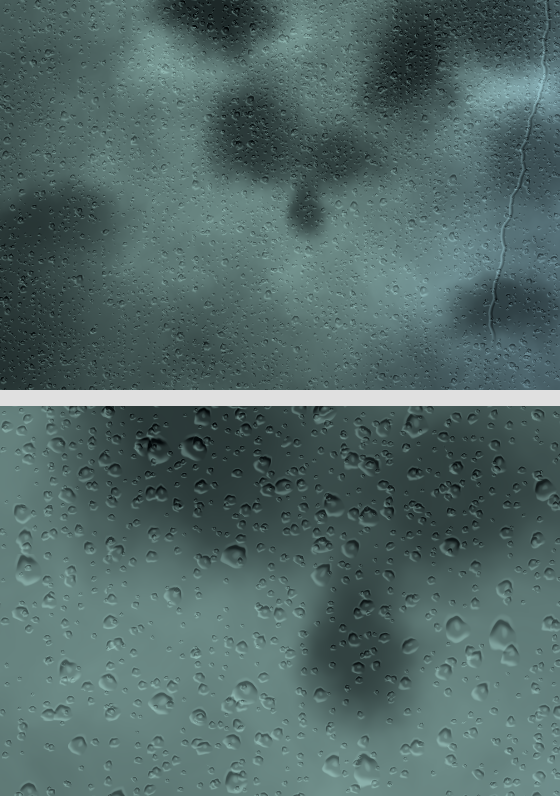
Top: the whole. Bottom: its middle third, enlarged.
This texture is drawn by a Shadertoy shader. Its source:

```glsl
// Rain drops on a window pane in front of dark teal storm clouds.
#define SHADOW_COLOR vec3(0.075, 0.110, 0.112)
#define LIGHT_COLOR vec3(0.495, 0.630, 0.610)
#define BLUE_TINT vec3(0.97, 0.99, 1.09)
#define CLOUD_SCALE 3.2
#define CLOUD_WARP 0.075
#define SKY_TONE 0.72
#define DROP_CONTRAST 0.36
#define DROP_DENSITY 0.52
#define TRAIL_WIDTH 0.0017

vec3 hash3(vec2 p) {
    vec3 q = fract(vec3(p.xyx) * vec3(0.1031, 0.1030, 0.0973));
    q += dot(q, q.yxz + 33.33);
    return fract((q.xxy + q.yzz) * q.zyx);
}

float gradientNoise(vec2 p) {
    vec2 i = floor(p), f = p - i;
    vec2 u = f * f * f * (f * (f * 6.0 - 15.0) + 10.0);
    vec4 corner;
    for (int k = 0; k < 4; k++) {
        vec2 o = vec2(k & 1, k >> 1);
        float angle = 6.2832 * hash3(i + o + 50.0).x;
        corner[k] = dot(vec2(cos(angle), sin(angle)), f - o);
    }
    return mix(mix(corner.x, corner.y, u.x), mix(corner.z, corner.w, u.x), u.y);
}

float fbm(vec2 p) {
    float sum = 0.0, amp = 0.75;
    for (int i = 0; i < 5; i++) {
        sum += amp * gradientNoise(p);
        p = mat2(1.6, 1.2, -1.2, 1.6) * p + 7.3;
        amp *= 0.5;
    }
    return sum;
}

// Soft-edged elliptical cloud mass, 1 in its core
float mass(vec2 p, vec2 center, vec2 radius) {
    return smoothstep(1.45, 0.25, length((p - center) / radius));
}

// Brightness of the clouds from 0 to 1
float cloudTone(vec2 p) {
    vec2 warp = vec2(fbm(p * 5.0), fbm(p * 5.0 + 19.0));
    vec2 w = p + CLOUD_WARP * warp;
    float tone = SKY_TONE + 0.24 * fbm(w * CLOUD_SCALE) + 0.10 * fbm(w * 9.0);

    // Pale openings
    tone += 0.20 * mass(w, vec2(0.46, 0.84), vec2(0.15, 0.11));
    tone += 0.22 * mass(w, vec2(0.74, 0.91), vec2(0.10, 0.09));
    tone += 0.24 * mass(w, vec2(1.33, 0.77), vec2(0.15, 0.07));
    tone += 0.10 * mass(w, vec2(0.95, 0.33), vec2(0.30, 0.12));

    // Dark masses
    tone *= 1.0 - 0.88 * mass(w, vec2(0.55, 0.97), vec2(0.16, 0.12));
    tone *= 1.0 - 0.78 * mass(w, vec2(1.05, 0.84), vec2(0.12, 0.17));
    tone *= 1.0 - 0.70 * mass(w, vec2(0.65, 0.65), vec2(0.13, 0.13));
    tone *= 1.0 - 0.66 * mass(w, vec2(0.87, 0.60), vec2(0.14, 0.09));
    tone *= 1.0 - 0.60 * mass(w, vec2(0.80, 0.47), vec2(0.06, 0.07));
    tone *= 1.0 - 0.66 * mass(w, vec2(1.24, 0.96), vec2(0.24, 0.15));
    tone *= 1.0 - 0.60 * mass(w, vec2(1.30, 0.20), vec2(0.14, 0.09));
    tone *= 1.0 - 0.42 * mass(w, vec2(1.38, 0.57), vec2(0.13, 0.13));
    tone *= 1.0 - 0.45 * mass(w, vec2(0.12, 0.43), vec2(0.19, 0.09));
    tone *= 1.0 - 0.55 * mass(w, vec2(0.00, 0.20), vec2(0.28, 0.30));
    tone *= 1.0 - 0.35 * mass(w, vec2(0.45, 0.12), vec2(0.24, 0.15));

    // Dimmer left and bottom edges
    return tone * mix(0.62, 1.0, smoothstep(-0.05, 0.45, p.x))
                * mix(0.68, 1.0, smoothstep(-0.05, 0.30, p.y));
}

// Signed light of one jittered grid of drops: dark cap, bright rim
float dropLayer(vec2 p, float cell, float density, float seed, float pixel) {
    vec2 g = p / cell;
    g.y += hash3(vec2(floor(g.x), seed)).x;
    vec2 id = floor(g);
    vec3 place = hash3(id + seed), shape = hash3(id + seed + 71.0);
    if (place.z > density) return 0.0;

    float radius = mix(0.13, 0.30, shape.x * shape.x);
    vec2 q = (g - id - 0.5 - 0.34 * (place.xy - 0.5)) / radius;
    float angle = 1.3 * (shape.y - 0.5);
    q = mat2(cos(angle), -sin(angle), sin(angle), cos(angle)) * q;
    q *= vec2(1.0 + 0.25 * q.y, mix(0.75, 1.25, shape.z));
    q += 0.22 * gradientNoise(q * 1.3 + id * 3.7);

    float aa = pixel / (cell * radius);
    float d = length(q);
    float body = smoothstep(1.0 + aa, 1.0 - aa, d);
    float rim = body * smoothstep(0.40, 0.85, d);
    float cap = rim * smoothstep(-0.1, 0.7, q.y);
    float glow = rim * smoothstep(0.1, 0.8, dot(q, vec2(-0.45, -0.89)));
    float inner = body * smoothstep(0.38, 0.1, length(q - vec2(0.1, 0.15)));
    float halo = smoothstep(0.3, 0.0, abs(d - 1.12)) * smoothstep(0.2, 0.9, q.y);
    return 1.15 * glow + 0.55 * inner + 0.35 * halo - 0.95 * cap - 0.12 * body;
}

void mainImage(out vec4 fragColor, in vec2 fragCoord) {
    float pixel = 1.0 / iResolution.y;
    vec2 p = fragCoord * pixel;
    float tone = cloudTone(p);

    // Drops crowd together in the upper right
    float crowd = smoothstep(0.35, 0.80, p.y) * smoothstep(0.25, 0.60, p.x);
    float density = DROP_DENSITY * (0.75 + 0.65 * crowd + 0.7 * gradientNoise(p * 6.0));
    float drops = 0.0;
    for (int i = 0; i < 4; i++) {
        float cell = 0.037 * pow(0.70, float(i));
        drops += dropLayer(p + 0.37 * float(i), cell, density, 13.0 * float(i + 1), pixel);
    }
    drops = clamp(drops, -1.0, 1.3);
    float darkness = smoothstep(0.55, 0.1, tone);
    tone += DROP_CONTRAST * drops * (drops > 0.0 ? 0.75 + 0.45 * darkness : 1.0);

    // Long crooked water trail on the right
    float path = 1.25 + 0.155 * smoothstep(0.1, 1.0, p.y)
               + 0.020 * gradientNoise(vec2(p.y * 14.0, 3.5))
               + 0.007 * gradientNoise(vec2(p.y * 45.0, 8.5));
    float side = p.x - path;
    float present = smoothstep(0.10, 0.17, p.y);
    float soft = TRAIL_WIDTH + pixel;
    tone += 0.26 * present * smoothstep(soft, 0.0, abs(side));
    tone -= 0.20 * present * smoothstep(soft, 0.0, abs(side - 1.6 * soft));

    vec3 color = mix(SHADOW_COLOR, LIGHT_COLOR, clamp(tone, -0.2, 1.25));
    color *= mix(vec3(1.0), BLUE_TINT, smoothstep(0.7, 1.4, p.x - 0.3 * p.y));
    fragColor = vec4(color, 1.0);
}
```
